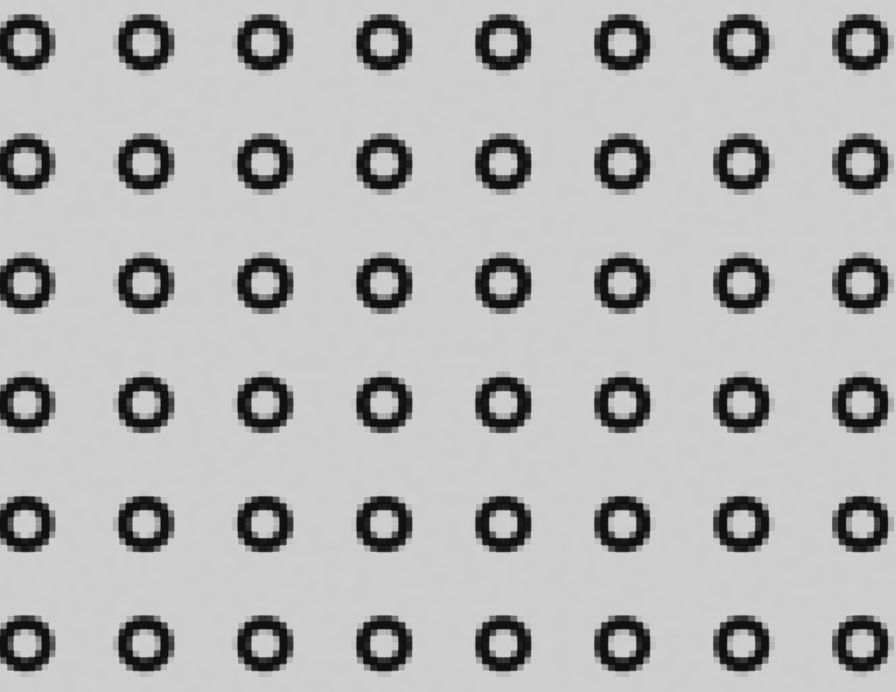
Reproduce this pattern procedurally as a Shadertoy shader.

```glsl
// Rows of small dark rings on pale grey, drawn in coarse soft-edged blocks.

// Lengths are fractions of the canvas height.
const vec2  PITCH        = vec2(0.1726, 0.1737); // spacing of the rings
const vec2  FIRST_CENTRE = vec2(0.0370, 0.0690); // lower left ring
const float RING_RADIUS  = 0.0306;               // to the middle of the line
const float HALF_WIDTH   = 0.0096;               // half the line width
const float RING_SOFT    = 0.0062;               // falloff either side of the edge
const float BLOCKS_DOWN  = 99.0;                 // coarse blocks per height
const float BLOCK_SOFT   = 0.20;                 // blend between blocks, in blocks
const float MOTTLE_SCALE = 45.0;
const float MOTTLE_DEPTH = 0.012;
const vec3  PAPER        = vec3(0.808);
const vec3  INK          = vec3(0.065);

vec2 hashGradient(vec2 cell) {
    vec3 h = fract(cell.xyx * vec3(0.1031, 0.1030, 0.0973));
    h += dot(h, h.yzx + 33.33);
    return 2.0 * fract((h.xx + h.yz) * h.zy) - 1.0;
}

float gradientNoise(vec2 p) {
    vec2 i = floor(p), f = fract(p);
    vec2 u = f * f * f * (f * (f * 6.0 - 15.0) + 10.0);
    vec2 e = vec2(0.0, 1.0);
    float a = dot(hashGradient(i), f);
    float b = dot(hashGradient(i + e.yx), f - e.yx);
    float c = dot(hashGradient(i + e.xy), f - e.xy);
    float d = dot(hashGradient(i + e.yy), f - e.yy);
    return mix(mix(a, b, u.x), mix(c, d, u.x), u.y);
}

// Pulls a point to its block centre, with a short ramp across block edges.
vec2 snapToBlocks(vec2 p, float pixel) {
    vec2 q = p * BLOCKS_DOWN;
    vec2 edge = floor(q + 0.5);
    float soft = clamp(0.5 * pixel * BLOCKS_DOWN, BLOCK_SOFT, 0.5);
    return (edge - 0.5 + smoothstep(-soft, soft, q - edge)) / BLOCKS_DOWN;
}

float ringCoverage(vec2 p, float pixel) {
    vec2 cell = (p - FIRST_CENTRE) / PITCH;
    vec2 local = (fract(cell + 0.5) - 0.5) * PITCH;
    float dist = abs(length(local) - RING_RADIUS) - HALF_WIDTH;
    float soft = max(RING_SOFT, pixel);
    return 1.0 - smoothstep(-soft, soft, dist);
}

void mainImage(out vec4 fragColor, in vec2 fragCoord) {
    float pixel = 1.0 / iResolution.y;
    vec2 p = fragCoord * pixel;

    // Faintly mottled paper
    vec3 colour = PAPER + MOTTLE_DEPTH * gradientNoise(p * MOTTLE_SCALE);

    // Rings sampled on the coarse block grid
    colour = mix(colour, INK, ringCoverage(snapToBlocks(p, pixel), pixel));

    fragColor = vec4(colour, 1.0);
}
```
